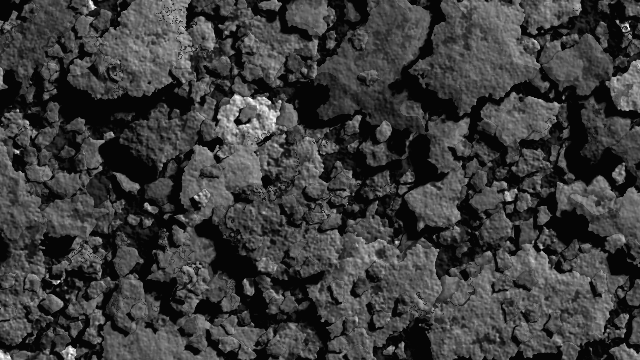
Write a Shadertoy shader that draws this texture.

```glsl
const int LAYERS = 6;
const float LAYER_SIZE[6] = float[6](0.05, 0.1, 0.21, 0.43, 0.16, 0.06);
const float LAYER_CHANCE[6] = float[6](0.85, 0.82, 0.75, 0.7, 0.26, 0.2);
const int SIDES = 5;
const float TAU = 6.2832;
const vec2 LIGHT = vec2(0.76, 0.65);
const float SHADOW_MIN = 0.1;
const float SHADOW_MAX = 0.32;
const float SHORT_AXIS = 0.375;
const float AXIS_SPREAD = 0.32;
const float SLENDER = 0.55;
const float TONE_BLACK = 0.018;
const float TONE_DARK = 0.25;
const float TONE_LIGHT = 0.41;
const float TONE_PALE = 0.56;
const float PALE_CHANCE = 0.04;
const float GRAIN_SCALE = 20.0;
const float GRAIN_STEP = 0.005;
const float GRAIN_FALLOFF = 0.7;
const float RELIEF = 1.8;

// Integer hash: three values in 0..1
vec3 hash3(vec2 cell, float seed) {
    uvec3 v = uvec3(ivec3(vec3(cell, seed)));
    v = v * 1664525u + 1013904223u;
    v.x += v.y * v.z; v.y += v.z * v.x; v.z += v.x * v.y;
    v ^= v >> 16u;
    v.x += v.y * v.z; v.y += v.z * v.x; v.z += v.x * v.y;
    return vec3(v >> 16u) / 65536.0;
}

float noise(vec2 p, float seed) {
    vec2 i = floor(p), f = fract(p);
    f = f * f * (3.0 - 2.0 * f);
    float low = mix(hash3(i, seed).x, hash3(i + vec2(1, 0), seed).x, f.x);
    float high = mix(hash3(i + vec2(0, 1), seed).x, hash3(i + vec2(1, 1), seed).x, f.x);
    return mix(low, high, f.y);
}

// Rough stone relief, mean 0.5
float relief(vec2 p) {
    float sum = 0.0, total = 0.0, amp = 1.0;
    p *= GRAIN_SCALE;
    for (int i = 0; i < 4; i++) {
        sum += amp * noise(p, float(i));
        total += amp;
        amp *= GRAIN_FALLOFF;
        p = mat2(1.6, 1.2, -1.2, 1.6) * p + 7.3;
    }
    return sum / total;
}

// Paints one layer of angular stones and their shadows over the tone
float addStones(float tone, vec2 p, float size, float chance, float seed,
                float height, float bump, float crack) {
    vec2 g = p / size + seed * 0.37;
    float edge = 0.7 / (iResolution.y * size);
    vec2 warp = 0.15 * (vec2(noise(g * 2.5, seed), noise(g * 2.5, seed + 1.0)) - 0.5)
              + 0.1 * (vec2(noise(g * 8.0, seed + 2.0), noise(g * 8.0, seed + 3.0)) - 0.5);
    for (int k = 0; k < 9; k++) {
        vec2 cell = floor(g) + vec2(k % 3 - 1, k / 3 - 1);
        vec3 place = hash3(cell, seed + 4.0);
        vec2 q = g - cell - 0.15 - 0.7 * place.xy;
        // Sparse layers gather in clusters
        float cluster = 2.0 * smoothstep(0.4, 0.65, noise(cell * 0.3, seed + 7.0));
        float share = chance * (chance < 0.5 ? cluster : 1.0);
        if (place.z > share || dot(q, q) > 1.6) continue;
        q += warp;
        vec3 look = hash3(cell, seed + 5.0);
        vec3 form = hash3(cell, seed + 6.0);
        float axisAngle = (SHORT_AXIS + AXIS_SPREAD * (form.x - 0.5)) * TAU;
        vec2 axis = vec2(cos(axisAngle), sin(axisAngle));
        vec2 shadowPoint = q + LIGHT * mix(SHADOW_MIN, SHADOW_MAX, form.y);

        // Polygon from half planes; remember the nearest side
        float body = -9.0, shadow = -9.0;
        vec2 sideNormal = LIGHT;
        for (int i = 0; i < SIDES; i++) {
            vec3 r = hash3(cell, seed + 10.0 + float(i));
            float angle = (float(i) + 0.4 * r.x) * TAU / float(SIDES) + form.z * TAU;
            vec2 n = vec2(cos(angle), sin(angle));
            float reach = mix(0.4, 0.64, r.y) * mix(1.0, SLENDER, abs(dot(n, axis)));
            float d = dot(q, n) - reach;
            if (d > body) { body = d; sideNormal = n; }
            shadow = max(shadow, dot(shadowPoint, n) - reach);
        }
        float ragged = (0.5 - height) * 0.17;
        body += ragged;
        shadow += ragged;

        // Flat facets, worn rims and grain
        float rough = mix(0.4, 1.15, look.y);
        float rim = 1.0 - smoothstep(0.75, 1.0, -body / mix(0.04, 0.19, look.z));
        vec2 split = vec2(cos(look.z * 40.0), sin(look.z * 40.0));
        float facet = smoothstep(-0.02, 0.02, dot(q, split) + 0.3 * (look.x - 0.5) + ragged);
        float pale = step(1.0 - PALE_CHANCE, look.x) * step(size, 0.3);
        float stone = mix(mix(TONE_DARK, TONE_LIGHT, look.x), TONE_PALE, pale);
        stone += 0.12 * rim * dot(sideNormal, LIGHT);
        stone += (facet - 0.5) * (form.y - 0.5) * 0.2;
        stone += bump * rough * (1.0 + pale);
        stone *= mix(1.0, smoothstep(0.26, 0.42, height), min(0.75 * rough, 1.0));
        stone *= 1.0 - crack * min(rough, 1.0) * 0.8;

        // Shadow and contact darkening below the stone
        float shade = 1.0 - smoothstep(-0.01 - edge, 0.01 + edge, shadow);
        float contact = 0.4 * (1.0 - smoothstep(0.0, 0.05, body));
        tone *= 1.0 - max(0.97 * shade, contact);
        tone = mix(tone, stone, 1.0 - smoothstep(-edge, edge, body));
    }
    return tone;
}

void mainImage(out vec4 fragColor, in vec2 fragCoord) {
    vec2 p = fragCoord / iResolution.y;

    // Surface detail shared by all stones
    float height = relief(p);
    float bump = RELIEF * (height - relief(p + LIGHT * GRAIN_STEP));
    bump += 0.12 * smoothstep(0.82, 0.95, noise(p * 150.0, 70.0));
    float vein = abs(noise(p * 6.0 + 1.2 * height, 71.0) - 0.5);
    float crack = (1.0 - smoothstep(0.006, 0.02, vein)) * smoothstep(0.45, 0.6, noise(p * 4.0, 72.0));

    // Dark ground, then stones from the bottom up
    float tone = 0.13 * smoothstep(0.35, 0.7, height) + bump * 0.4;
    for (int i = 0; i < LAYERS; i++) {
        tone = addStones(tone, p, LAYER_SIZE[i], LAYER_CHANCE[i], 100.0 + 40.0 * float(i),
                         height, bump, crack);
    }
    fragColor = vec4(vec3(clamp(tone, TONE_BLACK, 1.0)), 1.0);
}
```
